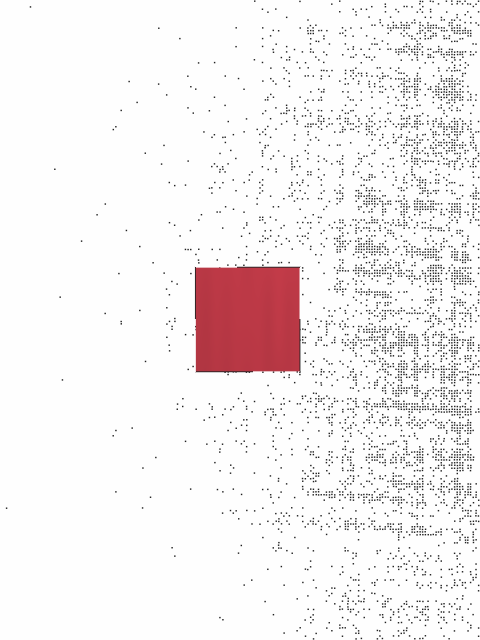
Reproduce this background procedurally as a Shadertoy shader.

```glsl
// Lengths are in units of the canvas height
const vec3 PAPER = vec3(0.996);
const vec3 INK = vec3(0.13);
const vec3 RED = vec3(0.725, 0.22, 0.27);
const vec2 SQUARE_CENTER = vec2(0.387, 0.5008);
const float SQUARE_HALF = 0.081;
const float RIM = 0.0014;
const float CELLS = 240.0;      // dot cells along the height
const float DOT_HALF = 0.27;    // dot half width, in cells
const float JITTER = 0.2;
const float RIGHT_EDGE = 0.75;
const float MAX_DENSITY = 0.5;
const float STREAK_STRENGTH = 0.33;
const float STREAK_TILT = 0.1;

// Denser threads: center x, center y, half length
const vec3 ACROSS[8] = vec3[8](
    vec3(0.664, 0.955, 0.09), vec3(0.68, 0.805, 0.07),
    vec3(0.625, 0.65, 0.11), vec3(0.55, 0.492, 0.08),
    vec3(0.665, 0.362, 0.08), vec3(0.573, 0.223, 0.10),
    vec3(0.73, 0.197, 0.03), vec3(0.70, 0.62, 0.05));
const vec3 UPRIGHT[5] = vec3[5](
    vec3(0.69, 0.583, 0.05), vec3(0.628, 0.785, 0.05),
    vec3(0.387, 0.648, 0.06), vec3(0.678, 0.414, 0.07),
    vec3(0.19, 0.478, 0.03));

float hash(vec2 p) {
    vec3 q = fract(vec3(p.xyx) * 0.1031);
    q += dot(q, q.yzx + 33.33);
    return fract((q.x + q.y) * q.z);
}

float noise(vec2 p) {
    vec2 i = floor(p), f = fract(p);
    f = f * f * (3.0 - 2.0 * f);
    return mix(mix(hash(i), hash(i + vec2(1, 0)), f.x),
               mix(hash(i + vec2(0, 1)), hash(i + vec2(1, 1)), f.x), f.y);
}

// Soft thread with d.x along its length and d.y across it
float streak(vec2 d, float halfLength, float thickness) {
    d = abs(d);
    return (1.0 - smoothstep(0.6 * halfLength, halfLength, d.x))
         * (1.0 - smoothstep(0.4 * thickness, thickness, d.y));
}

// Chance of a dot: a bowed gradient, a weave and denser threads
float dotDensity(vec2 p) {
    float bow = p.y - 0.55;
    float edge = 0.2 + 0.8 * bow * bow;
    float t = clamp((p.x - edge) / (RIGHT_EDGE - edge), 0.0, 1.0);
    float fade = 1.0 - 2.2 * (p.y - 0.5) * (p.y - 0.5);
    float weft = noise(vec2(p.x * 6.0, (p.y + STREAK_TILT * p.x) * 120.0));
    float warp = noise(vec2(p.x * 120.0 + 37.0, p.y * 7.0));
    float weave = 0.12 + 6.0 * pow(weft * warp, 1.5);
    float density = MAX_DENSITY * pow(t, 1.5) * fade * weave;

    float threads = 0.0;
    for (int i = 0; i < 8; i++) {
        vec2 d = p - ACROSS[i].xy;
        d.y += STREAK_TILT * d.x;
        threads = max(threads, streak(d, ACROSS[i].z, 0.007));
    }
    for (int i = 0; i < 5; i++) {
        vec2 d = p - UPRIGHT[i].xy;
        threads = max(threads, streak(d.yx, UPRIGHT[i].z, 0.004));
    }
    float strays = 0.006 * smoothstep(-0.2, 0.05, p.x - edge);
    return density + STREAK_STRENGTH * threads + strays;
}

float dots(vec2 p, float pixel) {
    vec2 grid = p * CELLS;
    vec2 cell = floor(grid);
    vec2 offset = vec2(hash(cell + 71.0), hash(cell + 139.0)) - 0.5;
    vec2 d = abs(fract(grid) - 0.5 - JITTER * offset);
    vec2 cover = clamp((DOT_HALF - d) / (pixel * CELLS) + 0.5, 0.0, 1.0);
    float present = step(hash(cell + 11.0), dotDensity((cell + 0.5) / CELLS));
    return present * cover.x * cover.y;
}

void mainImage(out vec4 fragColor, in vec2 fragCoord) {
    float pixel = 1.0 / iResolution.y;
    vec2 p = fragCoord * pixel;
    vec3 color = mix(PAPER, INK, dots(p, pixel));

    // Broken dark rim, half of each side
    vec2 q = (p - SQUARE_CENTER) / SQUARE_HALF;
    vec2 a = abs(q);
    float boxDist = (max(a.x, a.y) - 1.0) * SQUARE_HALF;
    bool rimSide = a.y > a.x ? (q.y > 0.0 ? q.x > -0.2 : q.x < 0.1)
                             : (q.x < 0.0 ? q.y > 0.0 : q.y < 0.0);
    float rim = clamp((RIM - boxDist) / pixel + 0.5, 0.0, 1.0);
    color = mix(color, INK, rimSide ? rim : 0.0);

    // Red square with faint vertical bands and a lighter upper right
    float bands = noise(vec2(q.x * 5.0 + 9.0, q.y * 0.6)) - 0.5;
    vec3 red = RED * (1.0 + 0.05 * bands + 0.02 * (q.x + q.y));
    float square = clamp(-boxDist / pixel + 0.5, 0.0, 1.0);
    color = mix(color, red, square);

    fragColor = vec4(color, 1.0);
}
```
